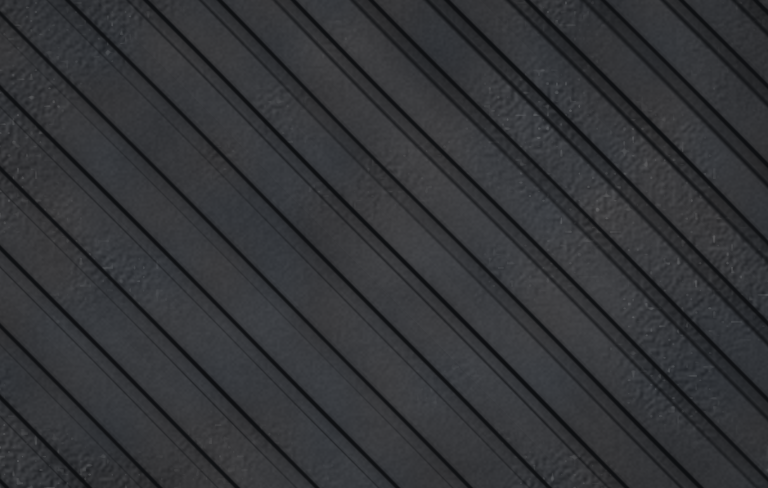
Write a Shadertoy shader that draws this texture.

```glsl
// Dark weathered metal cladding with diagonal grooves, thin seams and gritty patches.
#define REPEATS 9.97      // grooves per canvas width
#define SLOPE 0.99        // fall of the grooves
#define GROOVE 0.033      // half width of a main groove, in repeats
#define SEAM 0.013        // half width of a thin seam, in repeats
#define SEAM_GAP 0.26     // distance from groove to seam, in repeats
#define GRIT_SCALE 190.0  // grains per canvas width
#define GRIT 0.12         // strength of the grain relief
#define PANEL vec3(0.222, 0.228, 0.241)
#define DARK vec3(0.050, 0.056, 0.065)

float hash(vec2 p) {
    return fract(sin(dot(p, vec2(127.1, 311.7))) * 43758.545);
}

float noise(vec2 p) {
    vec2 i = floor(p), f = fract(p);
    f = f * f * (3.0 - 2.0 * f);
    return mix(mix(hash(i), hash(i + vec2(1, 0)), f.x),
               mix(hash(i + vec2(0, 1)), hash(i + vec2(1, 1)), f.x), f.y);
}

float fbm(vec2 p) {
    float sum = 0.0, amp = 0.5;
    for (int i = 0; i < 4; i++) {
        sum += amp * noise(p);
        p = p * 2.03 + 17.3;
        amp *= 0.5;
    }
    return sum;
}

// Soft line of the given half width around zero
float line(float d, float halfWidth, float blur) {
    return 1.0 - smoothstep(halfWidth - blur, halfWidth + blur, abs(d));
}

void mainImage(out vec4 fragColor, in vec2 fragCoord) {
    vec2 p = fragCoord / iResolution.x;
    float height = iResolution.y / iResolution.x;
    float pixel = 1.41 * REPEATS / iResolution.x;

    // Position across the grooves, with a slight bend and uneven spacing
    float u = (p.x - SLOPE * (height - p.y) + 0.0156) * REPEATS;
    u += 0.05 * (noise(p * 4.0 + 3.0) - 0.5);
    float id = floor(u + 0.6);
    float d = u - id - 0.09 * (hash(vec2(id, 4.0)) - 0.5);
    float seamDist = d + SEAM_GAP + 0.06 * (hash(vec2(id, 9.0)) - 0.5);

    // Panel tone: soft clouds, per-panel shift, darker rim
    float clouds = fbm(p * 9.0 + 5.0) - 0.47;
    vec3 color = PANEL + 0.075 * clouds + 0.012 * (hash(vec2(id, 2.0)) - 0.5);
    color += vec3(0.014, 0.0, -0.012) * (noise(p * 14.0 + 40.0) - 0.5);
    vec2 rim = (p / vec2(1.0, height) - 0.5) * 2.0;
    color *= 1.04 - 0.10 * dot(rim, rim);

    // Gritty relief lit from the upper left, gathered in patches
    vec2 g = p * GRIT_SCALE;
    float relief = noise(g) - noise(g + vec2(-0.5, 0.5));
    float patches = smoothstep(0.40, 0.68, fbm(p * 7.0 + 21.0));
    float grain = noise(g * 1.7 + 8.0) - 0.5;
    color += GRIT * relief * (0.12 + 0.60 * patches) + 0.022 * grain;
    float fleck = smoothstep(0.78, 0.97, noise(g * 0.9 + 60.0));
    color += 0.10 * fleck * patches * vec3(1.0, 1.0, 0.97);

    // Recessed strip and seam, deeper toward the upper right
    float depth = smoothstep(-0.5, 6.5, u);
    float wear = noise(vec2(id * 7.3, p.x * 7.0));
    float strip = smoothstep(-0.04, 0.04, seamDist) * (1.0 - smoothstep(-0.04, 0.0, d));
    color *= 1.0 - strip * (0.04 + 0.14 * depth);
    float seamBlur = max(pixel, 0.018 + 0.02 * depth);
    float seam = line(seamDist, SEAM + 0.022 * depth, seamBlur);
    color = mix(color, DARK, seam * clamp(0.35 + 0.35 * depth + 0.35 * (wear - 0.5), 0.0, 0.9));
    color += 0.018 * line(seamDist - 0.055, 0.012, max(pixel, 0.02)) * wear;

    // Main groove with a soft shadow and a faint lit edge
    color *= 1.0 - 0.28 * exp(-abs(d) * 15.0);
    color += 0.015 * line(d - 0.095, 0.012, max(pixel, 0.025)) * (1.0 - 0.5 * wear);
    float groove = line(d, GROOVE + 0.010 * (wear - 0.5), max(pixel, 0.022));
    color = mix(color, DARK, groove * (0.84 + 0.16 * wear));

    fragColor = vec4(clamp(color, 0.0, 1.0), 1.0);
}
```
